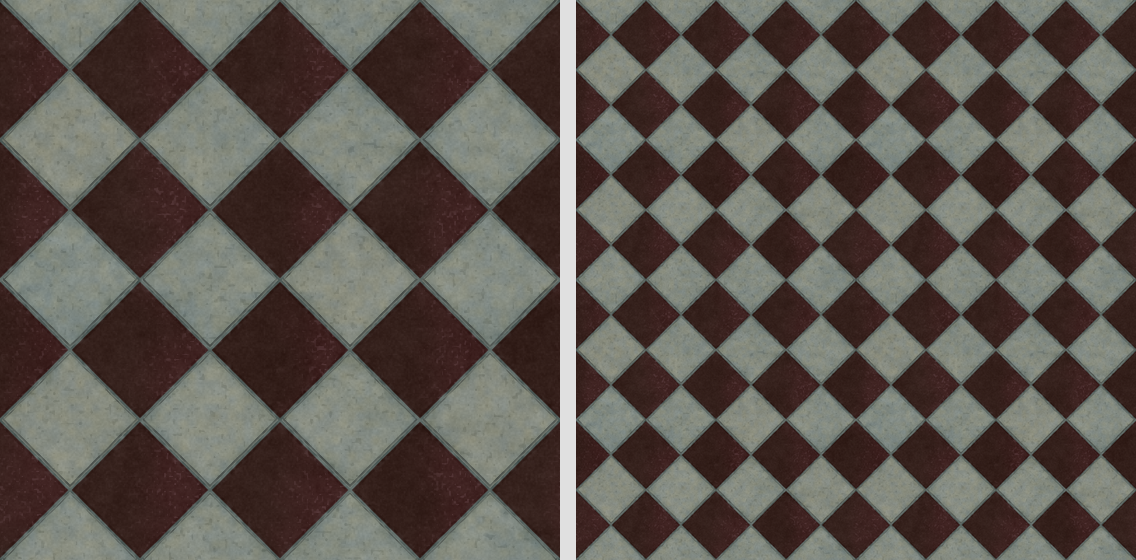
Left, the tile; right, the same tile 2 across and 2 down.
Write a three.js fragment shader that draws this texture.

```glsl
// Worn floor of diagonal checker tiles, four diamonds across and four down:
// dark red-brown against grey-green stone, thin teal-grey grout with a dark groove.
// Built from a 45 degree grid, per-tile hashes and value noise that wraps.
varying vec2 vUv;

float hash(vec2 p) {
  vec3 q = fract(vec3(p.xyx) * 0.1031);
  q += dot(q, q.yzx + 33.33);
  return fract((q.x + q.y) * q.z);
}

// Value noise with a whole number of cells, so that it wraps at the borders
float noise(vec2 uv, vec2 cells) {
  vec2 p = uv * cells;
  vec2 i = floor(p);
  vec2 f = fract(p);
  f = f * f * (3.0 - 2.0 * f);
  vec2 a = mod(i, cells);
  vec2 b = mod(i + 1.0, cells);
  return mix(mix(hash(a), hash(vec2(b.x, a.y)), f.x),
             mix(hash(vec2(a.x, b.y)), hash(b), f.x), f.y);
}

float fbm(vec2 uv, float cells) {
  float sum = 0.0;
  float gain = 0.5;
  for (int k = 0; k < 4; k++) {
    sum += gain * noise(uv, vec2(cells));
    cells *= 2.0;
    gain *= 0.5;
  }
  return sum / 0.9375;
}

// Soft line of given half width around a distance
float line(float d, float at, float halfWidth) {
  return 1.0 - smoothstep(halfWidth * 0.4, halfWidth * 1.6, abs(d - at));
}

void main() {
  // Rotated grid: f.x runs to the upper right, f.y to the lower right
  vec2 p = vUv * 4.0;
  vec2 r = vec2(p.x + p.y, p.x - p.y);
  vec2 cell = floor(r);
  vec2 f = fract(r);
  float isDark = mod(cell.x + cell.y, 2.0);
  vec2 id = mod(vec2(cell.x + cell.y + 1.0, cell.x - cell.y) * 0.5, 4.0);
  float tileRnd = hash(id * 7.3 + 2.1);

  // Distances to the tile edges
  vec2 edge2 = min(f, 1.0 - f);
  float edge = min(edge2.x, edge2.y);
  float lowerEdge = min(f.x, 1.0 - f.y);
  float toRight = f.x + f.y - 1.0;

  // Wear at several scales
  float cloud = fbm(vUv, 12.0) - 0.5;
  float mottle = fbm(vUv + 0.37, 48.0) - 0.5;
  float grain = noise(vUv, vec2(256.0)) - 0.5;
  float fine = noise(vUv + 0.19, vec2(400.0)) - 0.5;
  float chips = noise(vUv, vec2(110.0));

  // Pale stone: cool or warm by tile, pitted, dulled along the rim
  vec3 stone = mix(vec3(0.505, 0.540, 0.510), vec3(0.535, 0.550, 0.502),
                   clamp(tileRnd + cloud * 1.2, 0.0, 1.0));
  stone += cloud * 0.05 + mottle * 0.07 + grain * 0.035 + fine * 0.03;
  stone += vec3(0.03, 0.01, -0.03) * (noise(vUv + 0.6, vec2(70.0)) - 0.5);
  stone -= 0.05 * smoothstep(0.76, 0.92, noise(vUv + 0.43, vec2(150.0)));
  stone -= vec3(0.045, 0.035, 0.03) * (1.0 - smoothstep(0.02, 0.13, edge + mottle * 0.06));

  // Dark clay: brown on the left, redder and dustier towards the right corner
  float red = smoothstep(-0.25, 0.75, toRight + cloud * 0.8);
  vec3 clay = mix(vec3(0.200, 0.122, 0.103), vec3(0.240, 0.128, 0.123), red);
  clay += (tileRnd - 0.5) * 0.012 + cloud * 0.03 + mottle * 0.04;
  clay += grain * 0.024 + fine * 0.022;
  float dust = smoothstep(0.68, 0.95, noise(vUv + 0.71, vec2(220.0)));
  clay += vec3(0.075, 0.070, 0.080) * dust * (0.2 + 0.8 * red);
  float rimWear = 1.0 - smoothstep(0.01, 0.07, edge);
  clay += vec3(0.045, 0.055, 0.06) * rimWear * smoothstep(0.45, 0.85, chips);
  clay -= 0.025 * line(edge, 0.026, 0.012);

  // Dark groove inside the pale tiles, strongest on their lower edges
  float wobble = (noise(vUv, vec2(60.0)) - 0.5) * 0.008;
  float groove = line(lowerEdge + wobble, 0.030, 0.008) * (0.45 + 0.4 * chips);
  groove = max(groove, line(edge + wobble, 0.023, 0.007) * (0.2 + 0.45 * chips));
  stone = mix(stone, vec3(0.230, 0.250, 0.240), groove);

  // Grout, its tone broken up by dirt
  vec3 color = mix(stone, clay, isDark);
  vec3 grout = mix(vec3(0.270, 0.320, 0.310), vec3(0.400, 0.450, 0.435), chips);
  grout += grain * 0.05;
  float joint = 1.0 - smoothstep(0.006, 0.019, edge + wobble * 0.5);
  color = mix(color, grout, joint);

  gl_FragColor = vec4(clamp(color, 0.0, 1.0), 1.0);
}
```
